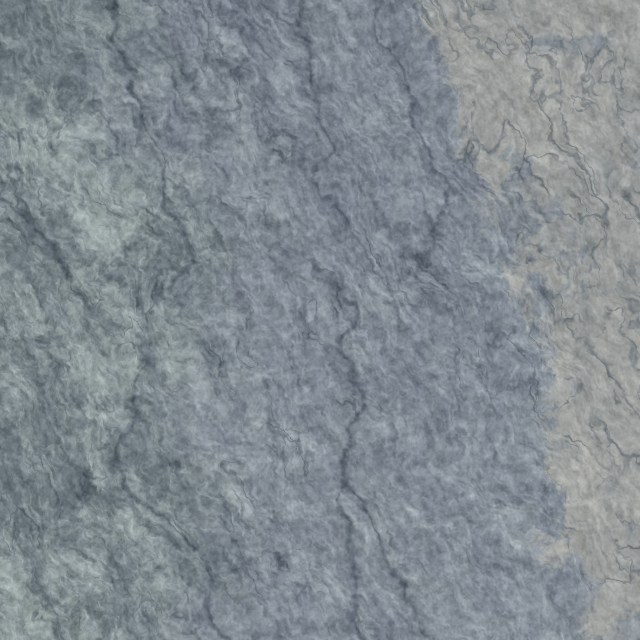
This texture is drawn by a WebGL 2 fragment shader. Its source:

```glsl
#version 300 es
precision highp float;

// Weathered slate: blue-grey stone with greenish pale patches on the left
// and a ragged beige crust on the right. Rough warped noise gives mottling,
// relief and hairline cracks; a loop of meandering curves gives the veins.

uniform vec2 u_resolution;
out vec4 fragColor;

const vec3 SLATE_DARK  = vec3(0.440, 0.471, 0.524);
const vec3 SLATE_LIGHT = vec3(0.582, 0.618, 0.642);
const vec3 MOSS_DARK   = vec3(0.425, 0.472, 0.490);
const vec3 MOSS_LIGHT  = vec3(0.610, 0.662, 0.652);
const vec3 CRUST_DARK  = vec3(0.530, 0.550, 0.555);
const vec3 CRUST_LIGHT = vec3(0.652, 0.658, 0.645);
const vec3 VEIN_COLOR  = vec3(0.300, 0.340, 0.380);
const vec3 PALE_COLOR  = vec3(0.650, 0.695, 0.695);

const int   VEIN_COUNT   = 9;
const float VEIN_WIDTH   = 0.0042;
const float VEIN_SLOPE   = 0.26;   // sideways drift from top to bottom
const float VEIN_MEANDER = 0.13;
const float VEIN_DARK    = 0.66;
const float CRACK_DARK   = 0.48;
const float CRUST_TOP    = 0.665;  // crust edge at the top of the canvas
const float CRUST_SLOPE  = 0.27;
const float RELIEF       = 0.150;
const float GRAIN        = 0.074;

float hash(vec2 p) {
    return fract(sin(dot(p, vec2(127.1, 311.7))) * 43758.5453);
}

float valueNoise(vec2 p) {
    vec2 cell = floor(p), f = fract(p);
    f = f * f * (3.0 - 2.0 * f);
    float low  = mix(hash(cell), hash(cell + vec2(1, 0)), f.x);
    float high = mix(hash(cell + vec2(0, 1)), hash(cell + vec2(1, 1)), f.x);
    return mix(low, high, f.y) * 2.0 - 1.0;
}

// Fractal noise around zero; a higher gain makes it rougher.
float fbm(vec2 p, int octaves, float gain) {
    float sum = 0.0, amp = 0.55;
    for (int i = 0; i < octaves; i++) {
        sum += amp * valueNoise(p);
        p = mat2(1.6, 1.2, -1.2, 1.6) * p + 17.3;
        amp *= gain;
    }
    return sum;
}

// Thin line along the zero contour of the noise.
float crack(vec2 p, float width) {
    return 1.0 - smoothstep(0.0, width, abs(fbm(p, 4, 0.55)));
}

// x: darkness of the main veins, y: pale streaks beside them.
vec2 mainVeins(vec2 p) {
    vec2 result = vec2(0.0);
    for (int i = 0; i < VEIN_COUNT; i++) {
        float id = float(i);
        float start = (id + 0.8 * hash(vec2(id, 4.7))) / float(VEIN_COUNT) * 0.95 - 0.18;
        float path = start + VEIN_SLOPE * (1.0 - p.y)
                   + VEIN_MEANDER * fbm(vec2(p.y * 4.0, id * 9.1 + 2.0), 4, 0.53);
        float side = (p.x - path) * 0.85;

        // Every vein covers its own stretch of height and swells along it.
        float reach = mix(0.20, 0.42, hash(vec2(id, 1.9)));
        float extent = 1.0 - smoothstep(0.5 * reach, reach, abs(p.y - hash(vec2(id, 8.3))));
        float swell = 0.8 + 0.7 * fbm(vec2(p.y * 13.0, id * 5.0), 3, 0.8);
        float width = VEIN_WIDTH * max(swell, 0.3);
        float line = exp(-side * side / (width * width));
        float halo = exp(-abs(side) / (5.0 * width));
        result.x = max(result.x, extent * (0.75 * line + 0.25 * halo) * min(swell + 0.3, 1.0));

        float streak = smoothstep(0.0, 0.006, side) * (1.0 - smoothstep(0.008, 0.035, side));
        float patches = smoothstep(0.05, 0.55, valueNoise(vec2(p.y * 8.0, id * 3.0 + 0.5)));
        result.y = max(result.y, extent * streak * patches);
    }
    return result;
}

void main() {
    vec2 uv = gl_FragCoord.xy / u_resolution;

    // Warped coordinates, stretched along the steep diagonal of the stone.
    vec2 warp = vec2(fbm(uv * 8.0, 6, 0.62), fbm(uv * 8.0 + 31.0, 6, 0.62));
    vec2 bent = uv + 0.032 * warp;
    vec2 flow = vec2(dot(bent, vec2(0.87, 0.50)), 0.58 * dot(bent, vec2(0.50, -0.87)));

    // Mottling in broad, middle and fine sizes, and side-lit relief.
    float broad = fbm(flow * 6.0 + 5.0, 5, 0.58);
    float middle = fbm(flow * 32.0 + 11.0, 5, 0.80);
    float fine = fbm(uv * 80.0, 3, 0.85);
    float relief = fbm(flow * 30.0 + 90.0, 4, 0.65) - fbm(flow * 30.0 + vec2(90.16, 89.94), 4, 0.65);
    float tone = 0.5 + 0.24 * broad + 0.40 * middle;

    // Zones: slate, greenish patches, crust.
    float zoneNoise = fbm(bent * 5.0 + 40.0, 6, 0.56);
    float moss = 1.0 - smoothstep(0.12, 0.42, uv.x + 0.20 * zoneNoise);
    float edge = uv.x - CRUST_TOP - CRUST_SLOPE * (1.0 - uv.y) + 0.09 * zoneNoise + 0.03 * middle;
    float crust = smoothstep(-0.012, 0.020, edge);
    crust *= 1.0 - 0.7 * smoothstep(0.25, 0.55, fbm(bent * 12.0 + 63.0, 5, 0.65));

    vec3 color = mix(SLATE_DARK, SLATE_LIGHT, clamp(tone, -0.3, 1.3));
    float mossTone = smoothstep(-0.05, 1.05, 0.5 + 0.55 * broad + 0.60 * middle);
    color = mix(color, mix(MOSS_DARK, MOSS_LIGHT, mossTone), 0.9 * moss);
    color = mix(color, mix(CRUST_DARK, CRUST_LIGHT, clamp(tone + 0.15, -0.2, 1.1)), crust);

    // Hairline cracks, broken up by a mask and denser near the sides.
    float busy = 0.15 + 0.25 * moss + 0.25 * crust;
    float gaps = smoothstep(-0.1, 0.4, fbm(uv * 9.0 + 77.0, 4, 0.65) + busy - 0.1);
    float cracks = max(crack(flow * 8.0 + 21.0, 0.045), 0.8 * crack(flow * 19.0 + 53.0, 0.085));
    color = mix(color, VEIN_COLOR, CRACK_DARK * cracks * gaps);

    // Main veins with pale streaks; both fade out under the crust.
    vec2 veins = mainVeins(uv + 0.022 * warp) * (1.0 - 0.85 * crust);
    color = mix(color, PALE_COLOR, 0.5 * veins.y * smoothstep(-0.5, 0.4, middle));
    color = mix(color, VEIN_COLOR, VEIN_DARK * veins.x);

    color += (GRAIN * fine + RELIEF * relief) * (1.0 - 0.25 * crust);
    fragColor = vec4(color, 1.0);
}
```
